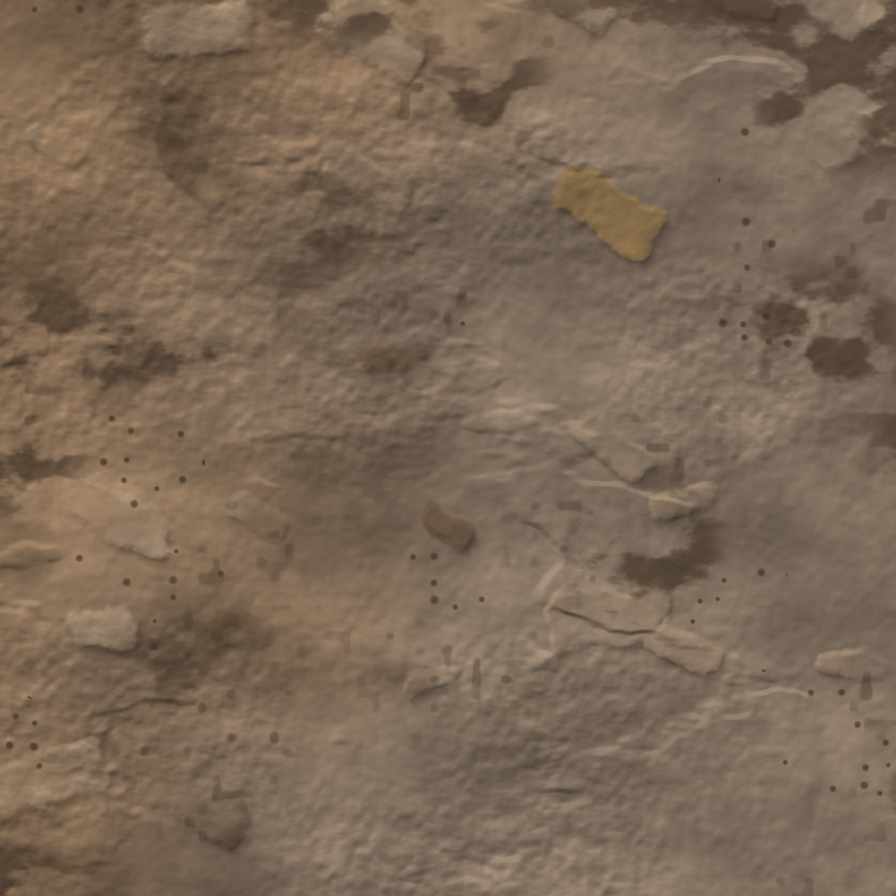
Give the GLSL for this texture, as a three.js fragment shader.

```glsl
// Weathered earthen wall: gritty brown-grey mortar with half buried stones, ledges and crevices.
varying vec2 vUv;

const vec3 WARM_EARTH = vec3(0.510, 0.412, 0.320);
const vec3 GREY_EARTH = vec3(0.482, 0.418, 0.358);
const vec3 PALE_STONE = vec3(0.565, 0.485, 0.400);
const vec3 DARK_STONE = vec3(0.375, 0.300, 0.225);
const vec3 OCHRE_STONE = vec3(0.540, 0.430, 0.270);
const vec3 CREVICE = vec3(0.265, 0.210, 0.160);
const vec2 LIGHT_DIR = vec2(-0.45, 0.89);
const float LIGHT_STEP = 0.0035;
const float LIGHT_GAIN = 0.30;
const float STONE_CELLS = 5.5;
const float STONE_CHANCE = 0.62;
const float PIT_CELLS = 38.0;
const float GRAIN_FREQ = 105.0;
const float MOTTLE = 0.58;

float hash(vec2 p) {
  vec3 q = fract(vec3(p.xyx) * 0.1031);
  q += dot(q, q.yzx + 33.33);
  return fract((q.x + q.y) * q.z);
}

float noise(vec2 p) {
  vec2 i = floor(p), f = fract(p);
  f = f * f * f * (f * (f * 6.0 - 15.0) + 10.0);
  return mix(mix(hash(i), hash(i + vec2(1.0, 0.0)), f.x),
             mix(hash(i + vec2(0.0, 1.0)), hash(i + 1.0), f.x), f.y);
}

float fbm(vec2 p) {
  float sum = 0.0, amp = 0.5;
  for (int i = 0; i < 5; i++) {
    sum += amp * noise(p);
    p = mat2(1.6, 1.2, -1.2, 1.6) * p + 17.3;
    amp *= 0.5;
  }
  return sum;
}

// Nearest stone: x = signed distance in canvas units, y = random id.
vec2 stones(vec2 p) {
  vec2 q = p * STONE_CELLS + 0.30 * (vec2(fbm(p * 14.0), fbm(p * 14.0 + 40.0)) - 0.5);
  vec2 cell = floor(q), nearest = vec2(1.0, 0.0);
  for (int y = -1; y <= 1; y++) {
    for (int x = -1; x <= 1; x++) {
      vec2 c = cell + vec2(float(x), float(y)) + 20.0;
      if (hash(c + 3.1) > STONE_CHANCE) continue;
      vec2 d = q + 20.0 - c - 0.2 - 0.6 * vec2(hash(c + 7.7), hash(c + 13.9));
      float a = mix(-0.65, 0.35, hash(c + 21.3));
      d = mat2(cos(a), -sin(a), sin(a), cos(a)) * d;
      vec2 halfSize = vec2(0.30, 0.14) * mix(0.55, 1.4, hash(c + 31.7));
      vec2 e = abs(d) - halfSize + 0.08;
      float dist = length(max(e, 0.0)) + min(max(e.x, e.y), 0.0) - 0.08;
      if (dist / STONE_CELLS < nearest.x) nearest = vec2(dist / STONE_CELLS, hash(c + 47.1));
    }
  }
  return nearest;
}

// Broken horizontal terraces, present only in patches.
float ledges(vec2 p) {
  float contour = fbm(p * vec2(4.0, 8.0) + 5.0);
  float patchMask = smoothstep(0.42, 0.65, noise(p * 6.0 + 71.0));
  return patchMask * smoothstep(0.46, 0.53, contour);
}

float relief(vec2 p) {
  float stone = 1.0 - smoothstep(-0.010, 0.004, stones(p).x);
  float grit = noise(p * GRAIN_FREQ) + 0.9 * noise(p * GRAIN_FREQ * 0.55 + 9.0);
  float coarse = 0.55 + 0.9 * smoothstep(0.3, 0.7, noise(p * 5.0 + 33.0));
  return 0.022 * fbm(p * 7.0) + 0.007 * fbm(p * vec2(20.0, 28.0) + 3.0) * coarse
       + 0.0024 * grit * coarse * (1.0 - 0.5 * stone) + 0.0045 * stone + 0.007 * ledges(p);
}

// A few round holes, gathered in tight clusters.
float pits(vec2 p) {
  vec2 q = p * PIT_CELLS, c = floor(q);
  vec2 d = fract(q) - 0.25 - 0.5 * vec2(hash(c + 5.0), hash(c + 11.0));
  float cluster = smoothstep(0.68, 0.85, noise(p * 6.0 + 90.0));
  float present = step(hash(c + 61.0), 0.35 * cluster);
  float radius = mix(0.10, 0.20, hash(c + 83.0));
  return present * (1.0 - smoothstep(radius * 0.4, radius * 1.3, length(d)));
}

void main() {
  vec2 p = vUv;

  // Earth: warm on the left, greyer to the right and below.
  float drift = p.x + 0.3 * (1.0 - p.y) + 0.5 * (fbm(p * 3.0) - 0.5);
  vec3 color = mix(WARM_EARTH, GREY_EARTH, smoothstep(0.15, 0.85, drift));
  color *= 0.99 + MOTTLE * (fbm(p * vec2(5.0, 7.0) + 30.0) - 0.48);
  color *= 1.0 + 0.16 * (fbm(p * 38.0 + 8.0) - 0.48);

  // Stones, partly hidden under the mortar, with a soft shadow below.
  vec2 stone = stones(p);
  float cover = 1.0 - smoothstep(-0.005, 0.003, stone.x);
  float bare = smoothstep(0.30, 0.52, fbm(p * 9.0 + 12.0));
  float shadow = 1.0 - smoothstep(-0.014, 0.006, stones(p + LIGHT_DIR * 0.012).x);
  color *= 1.0 - 0.24 * shadow * bare * (1.0 - cover);
  vec3 stoneColor = stone.y < 0.16 ? DARK_STONE : (stone.y < 0.27 ? OCHRE_STONE : PALE_STONE);
  stoneColor *= 0.80 + 0.40 * fbm(p * 20.0);
  color = mix(color, stoneColor, 0.75 * bare * cover);

  // Ragged crevices, stretched sideways, then specks and pits.
  float rough = fbm(p * vec2(15.0, 25.0) + 50.0);
  float zone = smoothstep(0.48, 0.78, noise(p * vec2(5.5, 8.0) + 24.0));
  color = mix(color, CREVICE, 0.70 * zone * smoothstep(0.48, 0.64, rough));
  float specks = smoothstep(0.76, 0.95, noise(p * 62.0 + 14.0));
  color = mix(color, CREVICE, 0.40 * specks * smoothstep(0.35, 0.75, noise(p * 8.0 + 57.0)));
  color = mix(color, CREVICE, 0.75 * pits(p));

  // Light from above left.
  float slope = (relief(p) - relief(p + LIGHT_DIR * LIGHT_STEP)) / LIGHT_STEP;
  color *= 1.0 + clamp(LIGHT_GAIN * slope, -0.42, 0.22);
  gl_FragColor = vec4(color, 1.0);
}
```
